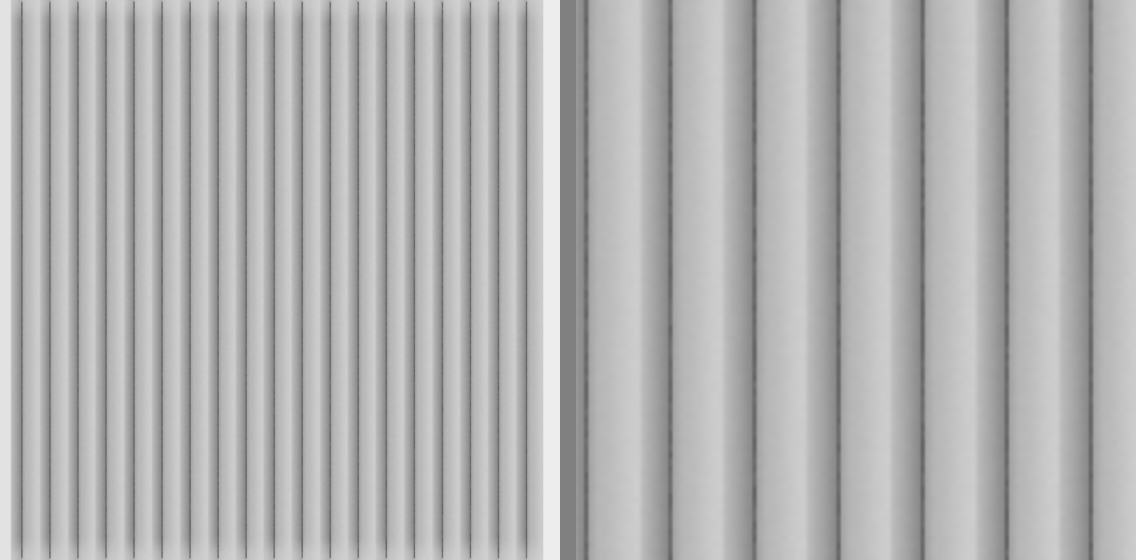
Left: the whole. Right: its middle third, enlarged.
Give the GLSL for this pattern, as a WebGL 2 fragment shader.

```glsl
#version 300 es
precision highp float;
// Fluted grey panel: vertical ribs with a soft crest, a shaded flank and a dark seam.
// Each rib is a one-dimensional tone profile over the repeat coordinate;
// value noise roughens the seams and the panel fades at its top and bottom ends.
uniform vec2 u_resolution;
out vec4 fragColor;

const float FIRST_SEAM = 0.0391;
const float RIB_PITCH = 0.05006;
const float PANEL_LEFT = 0.0192;
const float PANEL_RIGHT = 0.9702;
const float SEAM_HALF_WIDTH = 0.0013;
const vec3 LEFT_MARGIN = vec3(0.885);
const vec3 RIGHT_MARGIN = vec3(0.93);
const vec3 SEAM_COLOR = vec3(0.39);

float hash(vec2 p) {
  p = fract(p * vec2(0.1031, 0.1137));
  p += dot(p, p.yx + 33.33);
  return fract((p.x + p.y) * p.x * 91.7);
}

float valueNoise(vec2 p) {
  vec2 cell = floor(p);
  vec2 f = fract(p);
  f = f * f * (3.0 - 2.0 * f);
  float low = mix(hash(cell), hash(cell + vec2(1.0, 0.0)), f.x);
  float high = mix(hash(cell + vec2(0.0, 1.0)), hash(cell + vec2(1.0)), f.x);
  return mix(low, high, f.y);
}

// Tone across one rib, with t running from one seam (0) to the next (1).
float ribTone(float t, float crest) {
  float face = mix(0.635, 0.715, smoothstep(0.0, 0.17, t));
  face += 0.085 * smoothstep(0.12, crest, t);
  float flank = mix(0.745, 0.655, smoothstep(crest, 0.82, t));
  flank -= 0.115 * smoothstep(0.76, 1.0, t);
  return mix(face, flank, smoothstep(crest - 0.01, crest + 0.07, t));
}

// Coverage of a soft line at the given distance from its centre.
float softLine(float dist, float halfWidth, float blur) {
  return 1.0 - smoothstep(halfWidth - blur, halfWidth + blur, dist);
}

void main() {
  vec2 uv = gl_FragCoord.xy / u_resolution;
  float pixel = 1.0 / u_resolution.x;

  // Repeat coordinate and a slight change of crest from rib to rib
  float ribCoord = (uv.x - FIRST_SEAM) / RIB_PITCH;
  float ribId = floor(ribCoord);
  float t = fract(ribCoord);
  float crest = 0.6 + 0.04 * (hash(vec2(ribId + 7.0, 3.0)) - 0.5);
  float tone = ribTone(t, crest);

  // Lighter ends, where the shading is washed out
  float endDistance = min(uv.y, 1.0 - uv.y);
  float endFade = 1.0 - smoothstep(0.0, 0.045, endDistance);
  tone = mix(tone, 0.83, 0.5 * endFade);
  tone += 0.012 * (valueNoise(uv * 260.0) - 0.5);
  vec3 color = vec3(tone);

  // Rough dark seams
  float seamId = floor(ribCoord + 0.5);
  float seamDistance = abs(ribCoord - seamId) * RIB_PITCH;
  float speckle = valueNoise(vec2(seamId * 5.0 + 20.0, uv.y * 240.0));
  float seam = softLine(seamDistance, SEAM_HALF_WIDTH, max(0.0011, 0.7 * pixel));
  float seamStrength = mix(0.72, 1.0, speckle) * smoothstep(0.0, 0.006, endDistance);
  float insideSeams = step(-0.5, seamId) * step(seamId, 18.5);
  color = mix(color, SEAM_COLOR, seam * seamStrength * insideSeams);

  // Plain margins beside the panel
  float edge = max(0.001, 0.7 * pixel);
  color = mix(LEFT_MARGIN, color, smoothstep(PANEL_LEFT - edge, PANEL_LEFT + edge, uv.x));
  color = mix(color, RIGHT_MARGIN, smoothstep(PANEL_RIGHT - edge, PANEL_RIGHT + edge, uv.x));
  fragColor = vec4(color, 1.0);
}
```
